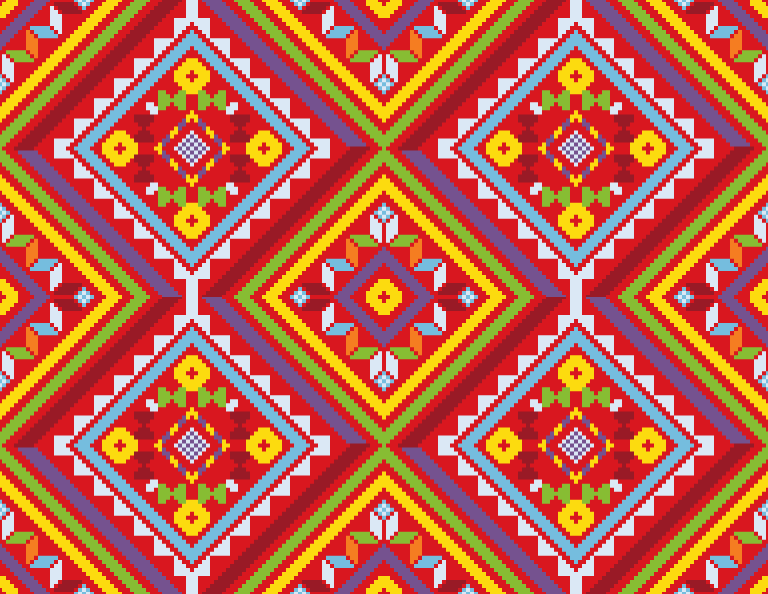
A WebGL 2 fragment shader for this pattern:

```glsl
#version 300 es
precision highp float;
// Cross-stitch folk weave: toothed and banded diamonds on a red ground.

#define REPEATS vec2(2.0, 2.0)
#define STITCHES vec2(96.0, 74.0)
#define SAMPLES 4
#define RED vec3(0.85, 0.09, 0.12)
#define DARK_RED vec3(0.60, 0.10, 0.15)
#define WHITE vec3(0.86, 0.91, 0.96)
#define BLUE vec3(0.46, 0.74, 0.87)
#define YELLOW vec3(0.99, 0.86, 0.06)
#define GREEN vec3(0.53, 0.74, 0.20)
#define PURPLE vec3(0.46, 0.32, 0.56)
#define ORANGE vec3(0.96, 0.49, 0.13)

uniform vec2 u_resolution;
out vec4 fragColor;

// Diamond distance in whole stitches.
float diamond(vec2 p) { return abs(p.x) + abs(p.y); }

bool within(float v, float lo, float hi) { return v > lo - 0.5 && v < hi + 0.5; }

// Small blossom with a plus-shaped hole.
bool blossom(vec2 p) {
  return within(diamond(p), 2.0, 5.0) && max(abs(p.x), abs(p.y)) < 4.5;
}

// Two triangles that meet at their points.
bool bow(vec2 p) {
  p = abs(p);
  return p.x < 3.5 && p.y < min(p.x, 2.0) + 0.5;
}

// Slanted leaf, lying along x.
bool leaf(vec2 p) { return abs(p.y) < 1.5 && abs(p.x - p.y) < 2.5; }

vec3 leafColor(int k) {
  if (k == 0) return DARK_RED;
  if (k == 2) return BLUE;
  if (k == 3) return ORANGE;
  if (k == 4) return GREEN;
  return WHITE;
}

// Toothed diamond; a is the folded offset from its centre.
vec3 toothedDiamond(vec2 a, vec3 col) {
  float d = diamond(a);
  float toothReach = 34.0 - 5.0 * floor((a.y + 2.0) / 5.0);
  if (d > 31.5 && a.x < toothReach + 0.5 && a.y < 32.5) col = WHITE;
  if (a.x < 1.5 && a.y > 31.5) col = WHITE;
  if (within(d, 26.0, 29.0)) col = BLUE;

  // Checked heart and dashed ring
  if (d < 4.5) col = mod(d, 2.0) < 0.5 ? WHITE : PURPLE;
  if (within(d, 8.0, 9.0)) col = mod(a.x, 4.0) < 1.5 ? YELLOW : PURPLE;

  // Blossoms, bows and diagonal dashes
  if (blossom(a - vec2(18.0, 0.0)) || blossom(a - vec2(0.0, 18.0))) col = YELLOW;
  if (bow(a - vec2(5.0, 12.0))) col = GREEN;
  if (bow(a.yx - vec2(5.0, 12.0))) col = DARK_RED;
  if (within(d, 18.0, 22.0) && abs(a.x - a.y) < 1.5) col = WHITE;
  return col;
}

// Banded diamond; b is the folded offset from its centre.
vec3 bandedDiamond(vec2 b, bool purpleSide, vec3 col) {
  float d = diamond(b);
  if (within(d, 41.0, 45.0)) col = purpleSide ? PURPLE : DARK_RED;
  if (within(d, 34.0, 37.0)) col = GREEN;
  if (within(d, 27.0, 30.0)) col = YELLOW;
  if (within(d, 9.0, 12.0)) col = PURPLE;
  if (blossom(b)) col = YELLOW;

  // Wreath of leaves, alternately lying and standing
  for (int k = 0; k < 6; k++) {
    vec2 p = b - vec2(17.0 - 3.0 * float(k), 2.0 + 3.0 * float(k));
    if (leaf(k % 2 == 0 ? p : p.yx)) col = leafColor(k);
  }

  // Flecks at the four tips
  float fleck = min(diamond(b - vec2(21.0, 0.0)), diamond(b - vec2(0.0, 21.0)));
  if (fleck < 2.5) col = fleck < 0.5 || fleck > 1.5 ? BLUE : WHITE;
  return col;
}

vec3 weave(vec2 uv) {
  vec2 halfTile = 0.5 * STITCHES;
  vec2 p = fract(uv * REPEATS) * STITCHES - halfTile;
  vec2 stitch = floor(p + 0.5);
  vec2 a = abs(stitch);
  vec3 col = bandedDiamond(halfTile - a, stitch.x * stitch.y > 0.0, RED);
  return toothedDiamond(a, col);
}

void main() {
  // Average a grid of samples for smooth stitch edges
  vec3 sum = vec3(0.0);
  for (int j = 0; j < SAMPLES; j++) {
    for (int i = 0; i < SAMPLES; i++) {
      vec2 offset = (vec2(i, j) + 0.5) / float(SAMPLES) - 0.5;
      sum += weave((gl_FragCoord.xy + offset) / u_resolution);
    }
  }
  fragColor = vec4(sum / float(SAMPLES * SAMPLES), 1.0);
}
```
